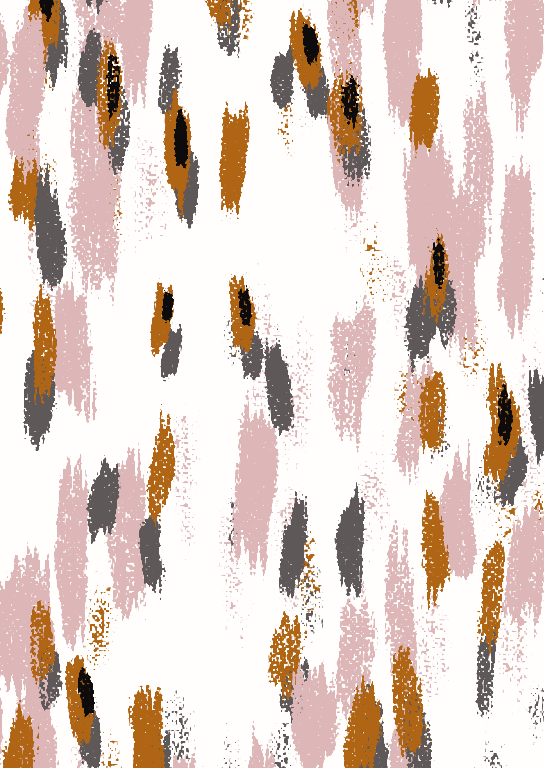
Write a Shadertoy shader that draws this pattern.

```glsl
// Abstract dry-brush pattern: upright dabs of pink, ochre, grey and black on white.
// Every layer scatters ragged oval strokes over jittered columns; their ink is
// compared with a grainy paper tooth, which leaves specks and feathered edges.

#define PAPER vec3(1.0, 0.995, 0.99)
#define PINK vec3(0.865, 0.715, 0.72)
#define OCHRE vec3(0.69, 0.395, 0.08)
#define GREY vec3(0.37, 0.345, 0.35)
#define BLACK vec3(0.05, 0.045, 0.045)
#define PINK_CELL vec2(0.072, 0.23)
#define ACCENT_CELL vec2(0.085, 0.20)
#define GRAIN_SCALE vec2(430.0, 330.0)
#define STREAK_SCALE vec2(170.0, 16.0)
#define RAGGED 0.55
#define TOOTH_CONTRAST 1.5

float hash(vec2 p) {
    return fract(sin(dot(p, vec2(127.1, 311.7))) * 43758.545);
}

float noise(vec2 p) {
    vec2 i = floor(p), f = fract(p);
    f = f * f * (3.0 - 2.0 * f);
    return mix(mix(hash(i), hash(i + vec2(1, 0)), f.x),
               mix(hash(i + vec2(0, 1)), hash(i + vec2(1, 1)), f.x), f.y);
}

// Coverage of one layer of strokes; load is the amount of ink, soft the edge falloff.
float strokes(vec2 p, vec2 cell, vec2 halfSize, float chance, float load, float soft, float seed) {
    vec2 shifted = p + seed * vec2(0.37, 0.61);
    float streak = noise(shifted * STREAK_SCALE);
    float bristle = noise(shifted * STREAK_SCALE * vec2(1.7, 0.6) + 40.0);
    float blotch = noise(shifted * vec2(38.0, 20.0));
    float ink = 0.0;

    for (float i = -1.0; i <= 1.0; i++) {
        float column = floor(p.x / cell.x) + i;
        float lift = hash(vec2(column, seed));
        for (float j = -1.0; j <= 1.0; j++) {
            float row = floor(p.y / cell.y - lift) + j;
            vec2 id = vec2(column, row) + seed * 17.0;
            if (hash(id) > chance) continue;

            // Place, size and bend of this stroke
            vec2 rnd = vec2(hash(id + 3.7), hash(id + 8.3));
            vec2 center = (vec2(column, row + lift) + 0.5 + (rnd - 0.5) * vec2(0.5, 0.4)) * cell;
            vec2 size = halfSize * mix(vec2(0.75), vec2(1.25), vec2(rnd.y, hash(id + 5.1)));
            vec2 q = (p - center) / size;
            q.x += 0.25 * sin(q.y * 1.6 + 6.28 * rnd.x);
            q.y += (bristle - 0.5) * RAGGED;

            // Rounded oval with streaky borders; some strokes are drier
            float oval = 1.0 - pow(pow(abs(q.x), 2.2) + pow(abs(q.y), 2.8), 0.4);
            oval += (streak - 0.5) * RAGGED * 0.7 + (blotch - 0.5) * 0.35;
            float wet = load * mix(0.8, 1.05, smoothstep(0.0, 0.4, hash(id + 1.9)));
            ink = max(ink, wet * smoothstep(-0.1, soft, oval));
        }
    }

    // Paper tooth: fine grain mixed with the bristle streaks
    float grain = mix(noise(shifted * GRAIN_SCALE), streak, 0.3);
    float tooth = clamp((grain - 0.5) * TOOTH_CONTRAST + 0.5, 0.0, 1.0);
    return smoothstep(0.0, 0.2, ink - tooth);
}

void mainImage(out vec4 fragColor, in vec2 fragCoord) {
    vec2 p = fragCoord / iResolution.y;
    vec3 color = PAPER;

    // Dry washes of scattered specks
    color = mix(color, PINK, strokes(p, PINK_CELL, vec2(0.030, 0.110), 0.45, 0.42, 0.8, 1.0));
    color = mix(color, OCHRE, strokes(p, ACCENT_CELL, vec2(0.024, 0.075), 0.30, 0.42, 0.8, 2.0));
    color = mix(color, GREY, strokes(p, ACCENT_CELL, vec2(0.020, 0.075), 0.28, 0.44, 0.8, 3.0));

    // Loaded strokes, back to front; grey and black lean on the ochre places
    color = mix(color, PINK, strokes(p, PINK_CELL, vec2(0.026, 0.094), 0.46, 1.0, 0.22, 4.0));
    color = mix(color, GREY, strokes(p, ACCENT_CELL, vec2(0.018, 0.058), 0.32, 1.0, 0.25, 5.0));
    color = mix(color, GREY, strokes(p + vec2(-0.012, 0.045), ACCENT_CELL,
                                     vec2(0.018, 0.050), 0.34, 1.0, 0.25, 6.0));
    color = mix(color, OCHRE, strokes(p, ACCENT_CELL, vec2(0.020, 0.062), 0.60, 1.0, 0.25, 6.0));
    color = mix(color, PINK, strokes(p, PINK_CELL, vec2(0.025, 0.088), 0.34, 1.0, 0.22, 7.0));
    color = mix(color, BLACK, strokes(p + vec2(-0.006, -0.012), ACCENT_CELL,
                                      vec2(0.011, 0.034), 0.24, 1.0, 0.35, 6.0));

    fragColor = vec4(color, 1.0);
}
```
